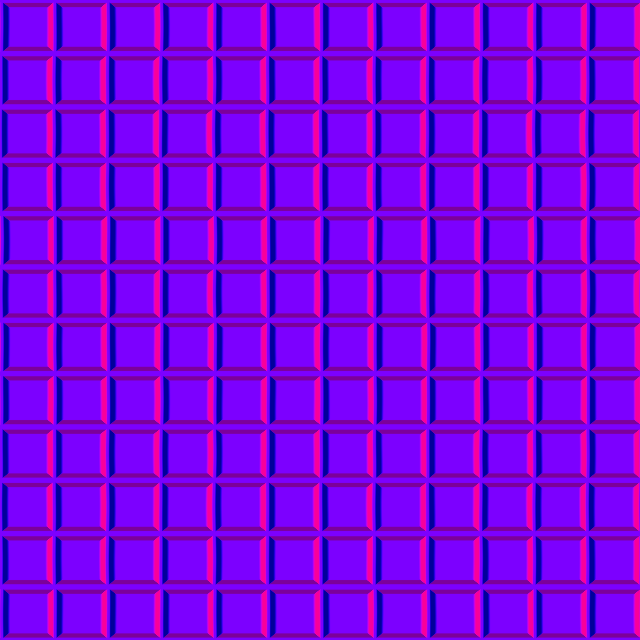
A WebGL 1 fragment shader for this texture map:

```glsl
precision highp float;

// Bevelled square tiles on a 12 by 12 grid, shaded as a normal map without green.
// Each bevel tilts a surface normal; red encodes its x part and blue its z part.
// Rows shift sideways a little, and wrapped gradient noise bends upright edges.

uniform vec2 u_resolution;

// Lengths are in grid cells
const float REPEATS = 12.0;
const vec2 TILE_CENTRE = vec2(0.525, 0.495);
const vec2 TILE_HALF = vec2(0.470, 0.453);
const vec2 BEVEL_WIDTH = vec2(0.105, 0.085);
const vec2 OUTER_SOFT = vec2(0.018, 0.010);
const vec2 INNER_SOFT = vec2(0.032, 0.012);
const float MITRE_SOFT = 0.12;
const float BEVEL_ANGLE = 1.36;
const float ROW_SHIFT = 0.034;
const float EDGE_WOBBLE = 0.016;
const float NOISE_PER_CELL = 1.0;
const float RED_MIDDLE = 0.488;
const float RED_RANGE = 0.495;

float hash(vec2 p) {
  vec3 q = fract(vec3(p.xyx) * 0.1031);
  q += dot(q, q.yzx + 33.33);
  return fract((q.x + q.y) * q.z);
}

// Dot product of a lattice gradient and the offset from its corner
float cornerGradient(vec2 corner, vec2 offset, float period) {
  float angle = 6.28318 * hash(mod(corner, period) + 7.0);
  return dot(vec2(cos(angle), sin(angle)), offset);
}

// Gradient noise that wraps after a whole number of lattice cells
float gradientNoise(vec2 p, float period) {
  vec2 i = floor(p);
  vec2 f = p - i;
  vec2 u = f * f * f * (f * (f * 6.0 - 15.0) + 10.0);
  vec2 right = vec2(1.0, 0.0);
  vec2 up = vec2(0.0, 1.0);
  float low = mix(cornerGradient(i, f, period),
                  cornerGradient(i + right, f - right, period), u.x);
  float high = mix(cornerGradient(i + up, f - up, period),
                   cornerGradient(i + 1.0, f - 1.0, period), u.x);
  return mix(low, high, u.y);
}

// Position relative to the nearest tile centre, with row shift and wobble
vec2 tilePosition(vec2 grid) {
  vec2 p = grid - TILE_CENTRE + 0.5;
  float row = mod(floor(p.y), REPEATS);
  p.x -= ROW_SHIFT * (hash(vec2(row, 3.0)) - 0.5);
  p.x -= EDGE_WOBBLE * gradientNoise(grid * NOISE_PER_CELL, REPEATS * NOISE_PER_CELL);
  return fract(p) - 0.5;
}

// Signed bevel strength on each axis, mitred where the faces meet
vec2 bevelTilt(vec2 p, vec2 pixel) {
  vec2 inset = TILE_HALF - abs(p);
  vec2 outer = max(OUTER_SOFT, pixel);
  vec2 inner = max(INNER_SOFT, pixel);
  vec2 face = smoothstep(-outer, outer, inset)
            * (1.0 - smoothstep(BEVEL_WIDTH - inner, BEVEL_WIDTH + inner, inset));
  vec2 reach = inset / BEVEL_WIDTH;
  float sideFace = smoothstep(-MITRE_SOFT, MITRE_SOFT, reach.y - reach.x);
  return face * sign(p) * vec2(sideFace, 1.0 - sideFace);
}

void main() {
  vec2 grid = gl_FragCoord.xy / u_resolution * REPEATS;
  vec2 pixel = 0.75 * REPEATS / u_resolution;
  vec2 tilt = bevelTilt(tilePosition(grid), pixel);

  // Turn the tilt into a unit normal
  float strength = length(tilt);
  float angle = BEVEL_ANGLE * min(strength, 1.0);
  vec2 direction = tilt / max(strength, 0.0001);
  vec3 normal = vec3(direction * sin(angle), cos(angle));

  float red = RED_MIDDLE + RED_RANGE * normal.x;
  float blue = 0.5 + 0.5 * normal.z;
  gl_FragColor = vec4(red, 0.0, blue, 1.0);
}
```
